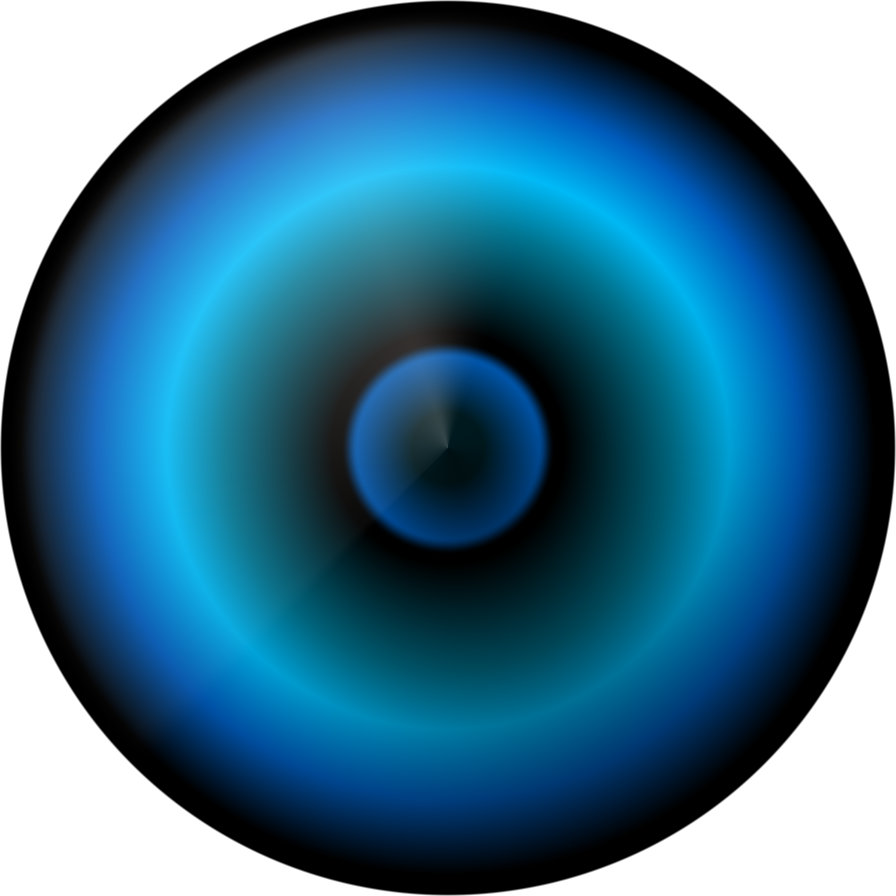
This background is drawn by a three.js fragment shader. Its source:

```glsl
// A glossy dark disc on white: a blue core, a glowing cyan ring and a black rim.
// Radial colour stops are dimmed by an angular shadow, then a conic sheen
// is screened over the upper left side.
varying vec2 vUv;

const float DEG = 0.01745329;
const float TAU = 6.283185;

const vec3 PAPER = vec3(1.0);
const vec3 BLACK = vec3(0.0);
const vec3 CORE_TEAL = vec3(0.0, 0.10, 0.12);
const vec3 CORE_BLUE = vec3(0.0, 0.33, 0.66);
const vec3 RING_TEAL = vec3(0.0, 0.46, 0.57);
const vec3 RING_CYAN = vec3(0.0, 0.73, 0.97);
const vec3 RING_BLUE = vec3(0.0, 0.36, 0.74);
const vec3 SHEEN_TINT = vec3(1.0, 0.94, 0.91);

// Radii of the colour stops, in canvas units from the centre.
const float R_CORE_FLAT = 0.040;
const float R_CORE_PEAK = 0.101;
const float R_CORE_END = 0.119;
const float R_GAP_END = 0.130;
const float R_TEAL = 0.250;
const float R_CYAN = 0.314;
const float R_BLUE = 0.393;
const float R_DARK = 0.476;
const float R_DISC = 0.499;
const float EDGE_SOFT = 0.0015;

// Angles run counterclockwise from the right.
const float SHADE_ANGLE = 295.0 * DEG;
const float SHADE_WIDTH = 1.1;
const float SHADE_DEPTH = 0.40;
const float SHEEN_START = 68.0 * DEG;
const float SHEEN_PEAK = 110.0 * DEG;
const float SHEEN_END = 222.0 * DEG;
const float SHEEN_FADE = 5.0 * DEG;
const float SHEEN_HIGH = 0.20;
const float SHEEN_LOW = 0.04;

float ramp(float a, float b, float x) {
  return clamp((x - a) / (b - a), 0.0, 1.0);
}

// Colour along the radius, before lighting.
vec3 radialColor(float r) {
  vec3 c = mix(CORE_TEAL, CORE_BLUE, ramp(R_CORE_FLAT, R_CORE_PEAK, r));
  c = mix(c, BLACK, smoothstep(R_CORE_PEAK, R_CORE_END, r));
  c = mix(c, RING_TEAL, ramp(R_GAP_END, R_TEAL, r));
  c = mix(c, RING_CYAN, ramp(R_TEAL, R_CYAN, r));
  c = mix(c, RING_BLUE, ramp(R_CYAN, R_BLUE, r));
  return mix(c, BLACK, ramp(R_BLUE, R_DARK, r));
}

// Soft shadow centred on the lower right.
float angularLight(float angle) {
  float d = mod(angle - SHADE_ANGLE + 0.5 * TAU, TAU) - 0.5 * TAU;
  d /= SHADE_WIDTH;
  return 1.0 - SHADE_DEPTH * exp(-d * d);
}

// Conic highlight that rises fast, fades slowly and stops at a crease.
float conicSheen(float angle, float r) {
  float rise = smoothstep(SHEEN_START, SHEEN_PEAK, angle);
  float level = mix(SHEEN_HIGH, SHEEN_LOW, ramp(SHEEN_PEAK, SHEEN_END, angle));
  float crease = 1.0 - smoothstep(SHEEN_END, SHEEN_END + SHEEN_FADE, angle);
  float rim = 1.0 - smoothstep(0.455, 0.492, r);
  return rise * level * crease * rim;
}

void main() {
  vec2 p = vUv - 0.5;
  float r = length(p);
  float angle = mod(atan(p.y, p.x + 1e-6) + TAU, TAU);

  // Lit disc with the sheen screened on top.
  vec3 color = radialColor(r) * angularLight(angle);
  vec3 sheen = SHEEN_TINT * conicSheen(angle, r);
  color = 1.0 - (1.0 - color) * (1.0 - sheen);

  // Cut the disc out of the paper.
  float outside = smoothstep(R_DISC - EDGE_SOFT, R_DISC + EDGE_SOFT, r);
  gl_FragColor = vec4(mix(color, PAPER, outside), 1.0);
}
```
